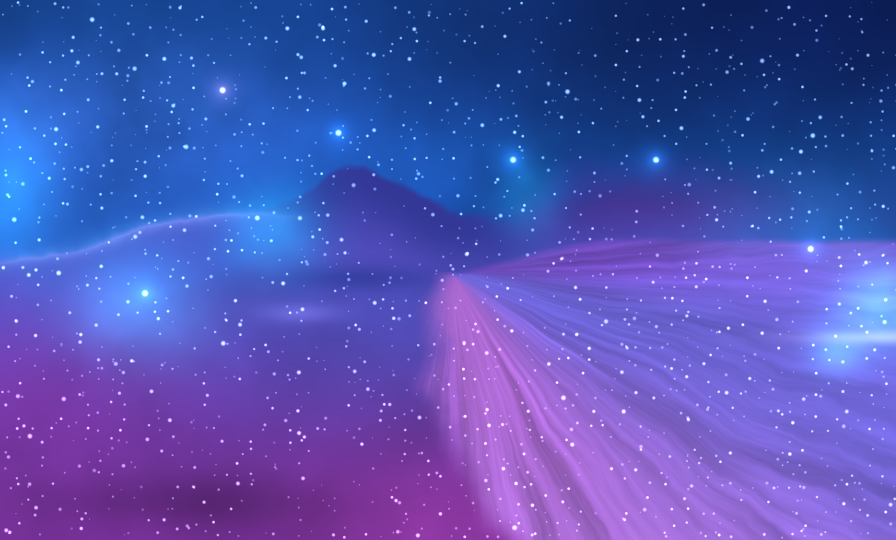
Give the GLSL for this background, as a WebGL 1 fragment shader.

```glsl
precision highp float;

uniform vec2 u_resolution;

const vec2 APEX = vec2(0.837, 0.496);

float hash(vec2 p) {
  vec3 q = fract(vec3(p.xyx) * vec3(0.1031, 0.1030, 0.0973));
  q += dot(q, q.yzx + 33.33);
  return fract((q.x + q.y) * q.z);
}

float noise(vec2 p) {
  vec2 cell = floor(p);
  vec2 f = fract(p);
  f = f * f * (3.0 - 2.0 * f);
  float low = mix(hash(cell), hash(cell + vec2(1.0, 0.0)), f.x);
  float high = mix(hash(cell + vec2(0.0, 1.0)), hash(cell + 1.0), f.x);
  return mix(low, high, f.y);
}

float fbm(vec2 p) {
  float sum = 0.0;
  float weight = 0.5;
  for (int i = 0; i < 5; i++) {
    sum += weight * noise(p);
    p = mat2(0.8, 0.6, -0.6, 0.8) * p * 2.03 + 7.1;
    weight *= 0.5;
  }
  return sum;
}

// Soft elliptical falloff
float blob(vec2 p, vec2 center, vec2 size) {
  vec2 d = (p - center) / size;
  return exp(-dot(d, d));
}

// Night sky with drifting blue cloud
vec3 skyColor(vec2 p, float cloud) {
  vec3 low = mix(vec3(0.15, 0.36, 0.76), vec3(0.09, 0.26, 0.59), smoothstep(0.2, 1.2, p.x));
  vec3 high = mix(vec3(0.09, 0.27, 0.58), vec3(0.05, 0.12, 0.35), smoothstep(0.3, 1.6, p.x));
  vec3 color = mix(low, high, smoothstep(0.6, 1.0, p.y));
  color += vec3(0.12, 0.13, 0.20) * blob(p, vec2(0.2, 0.80), vec2(0.32, 0.14)) * cloud;
  color += vec3(0.02, 0.15, 0.22) * blob(p, vec2(1.1, 0.70), vec2(0.40, 0.10)) * cloud;
  return color * (0.78 + 0.44 * cloud);
}

// Violet plain fading to magenta in the foreground
vec3 plainColor(vec2 p, float cloud) {
  vec3 color = mix(vec3(0.45, 0.19, 0.58), vec3(0.31, 0.31, 0.74), smoothstep(0.02, 0.47, p.y));
  color = mix(color, vec3(0.53, 0.21, 0.66), 0.65 * blob(p, vec2(0.08, 0.25), vec2(0.30, 0.17)));
  color = mix(color, vec3(0.60, 0.23, 0.65), 0.6 * blob(p, vec2(0.82, 0.02), vec2(0.25, 0.16)));
  color *= 1.0 - 0.2 * blob(p, vec2(0.35, 0.07), vec2(0.28, 0.05));
  return color * (0.82 + 0.36 * cloud);
}

// Slope whose streaks spread out from the apex
vec3 fanColor(vec2 p) {
  vec2 d = p - APEX;
  float radius = length(d);
  float angle = atan(d.y, d.x) + 0.12 * fbm(p * 5.0);
  float broad = noise(vec2(angle * 11.0, radius * 2.2));
  float fine = fbm(vec2(angle * 32.0, radius * 4.0));
  vec3 color = mix(vec3(0.67, 0.41, 0.82), vec3(0.43, 0.40, 0.86), smoothstep(-1.05, -0.25, angle));
  color = mix(color, vec3(0.43, 0.29, 0.73), smoothstep(-0.18, 0.12, angle));
  color = mix(color, vec3(0.66, 0.46, 0.86), 0.45 * blob(p, vec2(1.25, 0.0), vec2(0.35, 0.25)));
  float contrast = smoothstep(0.0, 0.2, radius);
  return color * (1.0 + contrast * (0.22 * (broad - 0.5) + 0.38 * (fine - 0.48)));
}

// Scattered stars, one candidate in each grid cell
float starLayer(vec2 p, float scale, float share, float radius) {
  vec2 cell = floor(p * scale);
  vec2 seed = cell + scale * 3.0;
  vec2 offset = 0.2 + 0.6 * vec2(hash(seed + 11.3), hash(seed + 47.9));
  float bright = hash(seed + 83.7);
  float dist = length(p * scale - cell - offset) / scale;
  float size = radius * (0.6 + 0.6 * bright);
  return step(hash(seed), share) * (0.25 + 0.75 * bright * bright) * smoothstep(size, size * 0.2, dist);
}

// Bright star: small core inside a coloured halo
vec3 beacon(vec2 p, vec2 center, vec3 tint) {
  float dist = length(p - center);
  return tint * 0.55 * exp(-dist * 75.0) + 0.8 * smoothstep(0.008, 0.001, dist);
}

void main() {
  vec2 p = gl_FragCoord.xy / u_resolution.y;
  p.x *= 1.6623 * u_resolution.y / u_resolution.x;
  float cloud = fbm(p * 4.0 + 2.0);
  float rough = fbm(p * 14.0) - 0.5;
  vec3 color = skyColor(p, cloud);

  // Distant mountain and purple range
  float peak = 0.60 + 0.09 * blob(vec2(p.x), vec2(0.66), vec2(0.18)) + 0.07 * smoothstep(0.93, 1.1, p.x);
  float peakDepth = peak + 0.03 * rough - p.y;
  float peakSoft = mix(0.008, 0.07, smoothstep(0.85, 1.05, p.x));
  float peakMask = smoothstep(-peakSoft, peakSoft, peakDepth) * smoothstep(0.4, 0.68, p.x);
  vec3 peakColor = mix(vec3(0.20, 0.22, 0.59), vec3(0.27, 0.19, 0.54), smoothstep(0.9, 1.2, p.x));
  peakColor = mix(peakColor, vec3(0.31, 0.29, 0.72), smoothstep(0.02, 0.16, peakDepth));
  color = mix(color, peakColor, peakMask * (1.0 - 0.75 * smoothstep(1.25, 1.6, p.x)));

  // Left ridge with a lit crest
  float crest = 0.522 + 0.09 * smoothstep(0.0, 0.45, p.x) + 0.025 * rough - p.y;
  float leftSide = smoothstep(0.62, 0.35, p.x);
  color = mix(color, vec3(0.27, 0.34, 0.77), smoothstep(-0.004, 0.008, crest) * leftSide);
  color += vec3(0.16, 0.17, 0.15) * exp(-abs(crest - 0.006) * 90.0) * leftSide;

  // Foreground plain and shaded hollow
  color = mix(color, plainColor(p, cloud), smoothstep(0.56, 0.42, p.y + 0.08 * rough));
  color = mix(color, vec3(0.16, 0.21, 0.57), 0.6 * blob(p, vec2(0.66, 0.485), vec2(0.15, 0.022)));
  color += vec3(0.12, 0.12, 0.16) * blob(p, vec2(0.56, 0.42), vec2(0.07, 0.018));

  // Streaked slope
  float bend = 1.0 - p.y / 0.35;
  float edge = 0.79 + 0.14 * bend * bend + 0.04 * rough;
  float dune = 0.496 + 0.062 * smoothstep(0.80, 1.15, p.x) + 0.012 * rough - p.y;
  float fanMask = smoothstep(-0.03, 0.06, p.x - edge) * smoothstep(-0.006, 0.012, dune);
  color = mix(color, fanColor(p), fanMask);

  // Blue nebula glows
  float wisps = 0.35 + 1.3 * cloud;
  vec3 azure = vec3(0.04, 0.29, 0.30) * wisps;
  color += azure * blob(p, vec2(0.51, 0.565), vec2(0.09, 0.08));
  color += azure * blob(p, vec2(0.26, 0.43), vec2(0.13, 0.10));
  color += azure * 0.9 * blob(p, vec2(0.98, 0.63), vec2(0.055, 0.08));
  color += azure * 0.5 * blob(p, vec2(0.02, 0.64), vec2(0.09, 0.12));
  color += azure * 0.5 * blob(p, vec2(1.50, 0.60), vec2(0.20, 0.12));
  color += azure * 1.7 * blob(p, vec2(1.65, 0.44), vec2(0.10, 0.075));
  color += azure * 0.9 * blob(p, vec2(1.55, 0.35), vec2(0.05, 0.04));
  color += vec3(0.25, 0.22, 0.12) * blob(p, vec2(1.66, 0.375), vec2(0.16, 0.012));

  // Stars
  float stars = 0.0;
  for (int i = 0; i < 4; i++) {
    float layer = float(i);
    stars += starLayer(p, 13.0 + 11.0 * layer, 0.22 + 0.03 * layer, 0.0055 - 0.0007 * layer);
  }
  color += vec3(0.60, 0.68, 0.75) * stars;
  vec3 blueHalo = vec3(0.15, 0.55, 1.0);
  color += beacon(p, vec2(0.413, 0.833), vec3(0.75, 0.45, 0.55));
  color += beacon(p, vec2(0.628, 0.754), blueHalo);
  color += beacon(p, vec2(1.217, 0.704), blueHalo);
  color += beacon(p, vec2(0.952, 0.704), blueHalo);
  color += beacon(p, vec2(0.269, 0.457), blueHalo);
  color += beacon(p, vec2(1.504, 0.539), blueHalo);
  gl_FragColor = vec4(min(color, 1.0), 1.0);
}
```
